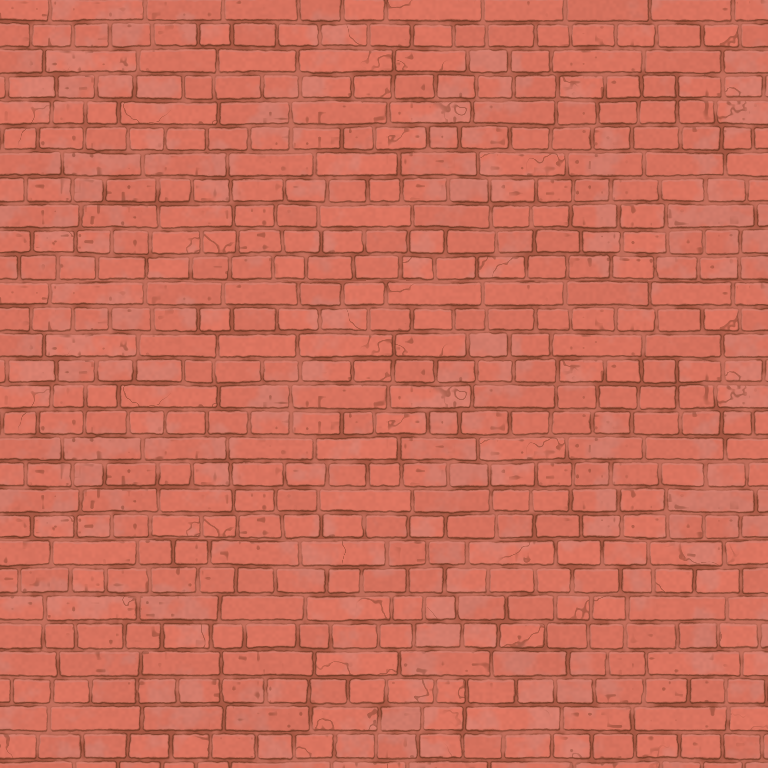
A WebGL 1 fragment shader for this texture:

```glsl
precision highp float;
// Painted brick wall: courses of long stretchers alternate with courses of headers.
// Joints are jittered per course; each brick is a rough rounded box with a shadow
// under it, a pale upper lip, and noise for mottling, pits and hairline cracks.

uniform vec2 u_resolution;

#define TOP_EDGE 0.0286      // depth of the first full course
#define UPPER_PITCH 0.03366  // course height, upper wall
#define LOWER_PITCH 0.0360   // course height, lower wall
#define UPPER_ROWS 20.0
#define PERIOD 11.0          // courses before the upper wall repeats
#define STRETCHERS 9.1       // long bricks across
#define HEADERS 18.2         // short bricks across
#define JOINT 0.0056         // mortar width
#define CORNER 0.0026
#define ROUGHNESS 0.0030
#define SPLIT_CHANCE 0.17    // stretchers replaced by two short bricks

const vec3 BRICK = vec3(0.85, 0.45, 0.37);
const vec3 PALE = vec3(0.82, 0.50, 0.44);
const vec3 MORTAR = vec3(0.76, 0.43, 0.355);
const vec3 EARTH = vec3(0.65, 0.34, 0.26);
const vec3 SHADOW = vec3(0.43, 0.22, 0.14);

float hash(vec2 p) {
  vec3 q = fract(vec3(p.xyx) * 0.1031);
  q += dot(q, q.yzx + 33.33);
  return fract((q.x + q.y) * q.z);
}

float noise(vec2 p) {
  vec2 i = floor(p), f = fract(p);
  f = f * f * (3.0 - 2.0 * f);
  vec2 e = vec2(1.0, 0.0);
  return mix(mix(hash(i), hash(i + e.xy), f.x),
             mix(hash(i + e.yx), hash(i + e.xx), f.x), f.y);
}

float fbm(vec2 p) {
  float sum = 0.0, amp = 0.533;
  for (int k = 0; k < 4; k++) {
    sum += amp * noise(p);
    p = mat2(1.6, 1.2, -1.2, 1.6) * p + 7.3;
    amp *= 0.5;
  }
  return sum;
}

float roundBox(vec2 p, vec2 halfSize) {
  vec2 q = abs(p) - halfSize + CORNER;
  return length(max(q, 0.0)) + min(max(q.x, q.y), 0.0) - CORNER;
}

float inside(float d, float blur) {
  return 1.0 - smoothstep(-blur, blur, d);
}

float jointAt(float i, float seed, float jitter) {
  return i + jitter * hash(vec2(i + 40.0, seed * 3.7 + 11.0));
}

void main() {
  vec2 p = gl_FragCoord.xy / u_resolution;
  float px = 1.0 / min(u_resolution.x, u_resolution.y);

  // Course: slightly wavy rows, taller in the lower part
  float depth = 1.0 - p.y + 0.0028 * (noise(p * vec2(14.0, 30.0)) - 0.5);
  float upperEnd = TOP_EDGE + UPPER_ROWS * UPPER_PITCH;
  bool upper = depth < upperEnd;
  float pitch = upper ? UPPER_PITCH : LOWER_PITCH;
  float course = upper ? (depth - TOP_EDGE) / pitch : UPPER_ROWS + (depth - upperEnd) / pitch;
  float row = floor(course);
  float f = course - row;
  float seed = upper ? mod(row + 1.0, PERIOD) : row + 1.0;
  vec2 wall = vec2(p.x, (seed + f) * pitch) + 3.0;

  // Brick: jittered joints, with two header courses together at row 8
  bool isLong = mod(row + step(9.0, row), 2.0) > 0.5;
  float count = isLong ? STRETCHERS : HEADERS;
  float jitter = isLong ? 0.22 : 0.30;
  float shift = hash(vec2(seed, 5.0));
  float x = p.x * count - (isLong ? 0.4 + 0.4 * shift : shift);
  x += 0.0016 * count * (noise(wall * 60.0) - 0.5);
  float i = floor(x);
  if (x < jointAt(i, seed, jitter)) i -= 1.0;
  float left = jointAt(i, seed, jitter);
  float right = jointAt(i + 1.0, seed, jitter);
  if (isLong && hash(vec2(i + 70.0, seed + 19.0)) < SPLIT_CHANCE) {
    float middle = 0.5 * (left + right);
    if (x < middle) right = middle;
    else { left = middle; i += 0.5; }
  }
  float tone = hash(vec2(i * 2.0 + 90.0, seed + 31.0));
  vec2 local = vec2((x - 0.5 * (left + right)) / count, (0.5 - f) * pitch);
  vec2 halfSize = 0.5 * (vec2((right - left) / count, pitch) - JOINT);
  halfSize.y -= 0.0007 * tone;

  // Rough outline, dropped shadow and lit lip
  float rough = ROUGHNESS * (fbm(wall * 110.0) - 0.5);
  float d = roundBox(local, halfSize) + rough;
  float dropped = roundBox(local + vec2(-0.0007, 0.0019), halfSize) + rough;
  float lip = roundBox(local + vec2(-0.0006, 0.0022), halfSize) + rough;
  float body = inside(d, 0.7 * px + 0.0003);

  // Painted mortar with dark creases
  float grime = fbm(wall * 38.0);
  float grain = noise(wall * 230.0) - 0.5;
  vec3 mortar = mix(MORTAR, EARTH, smoothstep(0.35, 0.70, grime));
  float rim = (d - 0.0006) / 0.0011;
  float crease = exp(-rim * rim);
  mortar = mix(mortar, SHADOW, crease * (0.15 + 0.65 * smoothstep(0.3, 0.7, grime)));
  // The shadow falls on the lower side of each brick
  float below = inside(roundBox(local - vec2(0.0007, -0.0019), halfSize) + rough, px);
  mortar = mix(mortar, SHADOW, 0.65 * max(below, 0.0) * step(dropped, 0.004));

  // Brick face: mottling, pale lip, worn rim
  vec3 face = mix(BRICK, PALE, 0.7 * smoothstep(0.50, 0.72, fbm(wall * 24.0 + 9.0)));
  face *= 0.975 + 0.045 * tone;
  face = mix(face, PALE, 0.65 * smoothstep(-0.0012, 0.0008, lip));
  face = mix(face, EARTH, 0.35 * smoothstep(-0.0020, 0.0, d) * smoothstep(0.4, 0.7, grime));

  // Pits and hairline cracks on some bricks
  float worn = smoothstep(0.52, 0.75, noise(wall * 13.0));
  float pits = smoothstep(0.80, 0.95, noise(wall * 125.0)) * worn;
  float crack = 1.0 - smoothstep(0.004, 0.016 + 3.0 * px, abs(fbm(wall * 21.0 + 4.0) - 0.5));
  crack *= step(0.72, tone) * smoothstep(0.45, 0.65, noise(wall * 18.0 + 2.0));
  face = mix(face, SHADOW, 0.40 * pits + 0.42 * crack * (1.0 - pits));

  vec3 color = mix(mortar, face, body) * (1.0 + 0.05 * grain);
  gl_FragColor = vec4(color, 1.0);
}
```
